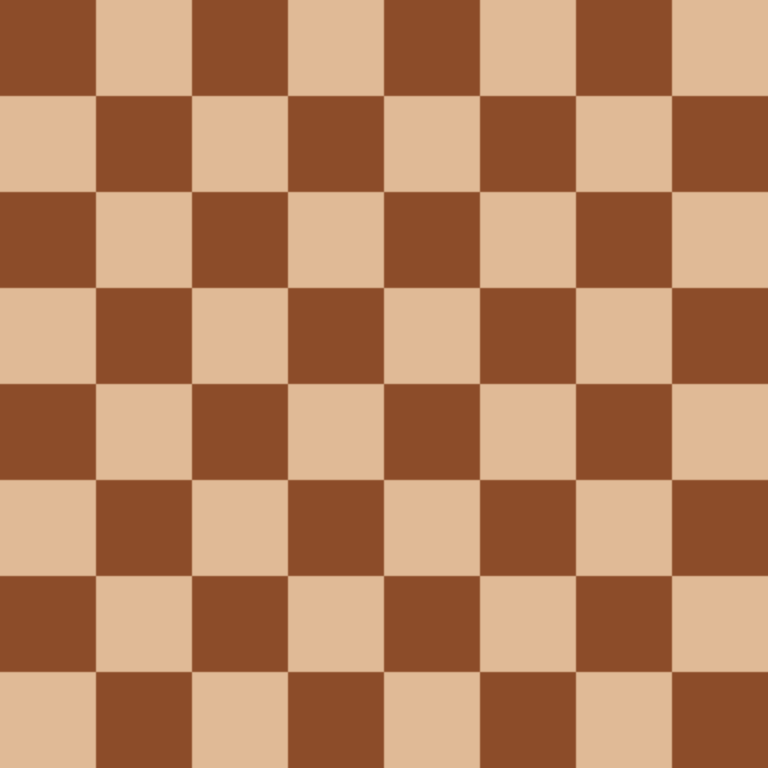
Give the GLSL for this pattern, as a Shadertoy shader.

```glsl
#define CELLS 8.0
#define EDGE_SOFTNESS 0.0016
#define LIGHT_TAN vec3(0.88, 0.73, 0.59)
#define DARK_BROWN vec3(0.55, 0.30, 0.16)

// Alternating stripes per axis: +1 in even cells, -1 in odd cells
vec2 softStripes(vec2 uv, vec2 softness) {
    vec2 grid = uv * CELLS;

    // Nearest inner boundary, so the canvas border stays crisp
    vec2 boundary = clamp(floor(grid + 0.5), 1.0, CELLS - 1.0);
    vec2 halfWidth = softness * CELLS;
    vec2 side = smoothstep(-halfWidth, halfWidth, grid - boundary) * 2.0 - 1.0;

    // Odd boundaries fall from +1 to -1, even ones rise
    vec2 direction = 1.0 - 2.0 * mod(boundary, 2.0);
    return side * direction;
}

void mainImage(out vec4 fragColor, in vec2 fragCoord) {
    vec2 uv = fragCoord / iResolution.xy;
    vec2 softness = max(vec2(EDGE_SOFTNESS), 0.8 / iResolution.xy);

    // The product of both stripe sets forms the checkerboard
    vec2 stripes = softStripes(uv, softness);
    float lightAmount = 0.5 + 0.5 * stripes.x * stripes.y;

    fragColor = vec4(mix(DARK_BROWN, LIGHT_TAN, lightAmount), 1.0);
}
```
